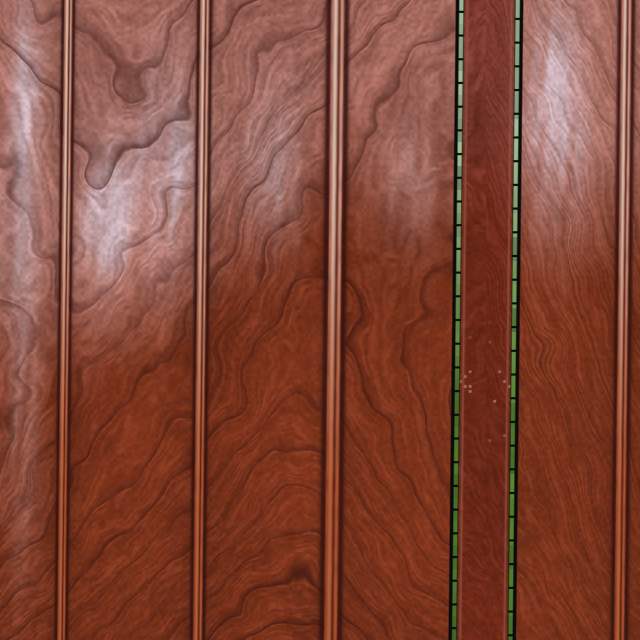
Reproduce this texture procedurally as a WebGL 2 fragment shader.

```glsl
#version 300 es
precision highp float;
// Polished reddish wood panelling with slim raised beads, two green inlays, ring grain and soft glare.

uniform vec2 u_resolution;
out vec4 outColor;

const vec3 SHADOW = vec3(0.20, 0.07, 0.06);
const vec3 WOOD   = vec3(0.49, 0.20, 0.105);
const vec3 LIT    = vec3(0.60, 0.35, 0.29);
const vec3 PALE   = vec3(0.70, 0.49, 0.46);
const vec3 GLARE  = vec3(0.78, 0.68, 0.71);
const vec3 GREEN_LOW  = vec3(0.30, 0.47, 0.17);
const vec3 GREEN_HIGH = vec3(0.58, 0.68, 0.55);
const vec3 GAP    = vec3(0.05, 0.04, 0.04);

const float LEAN = 0.0115;         // sideways drift of the joints from top to bottom
const float RINGS = 15.0;          // growth rings per canvas height
const float INLAY_HALF = 0.0034;
const float JOINTS = 27.0;         // cross cuts along an inlay
const float BEADS[4] = float[4](0.107, 0.320, 0.528, 0.979);
const float BEAD_HALF[4] = float[4](0.0075, 0.0085, 0.0125, 0.0095);
const float INLAYS[2] = float[2](0.721, 0.809);
// Reflections: centre, then radii
const vec4 SHINE[7] = vec4[7](
  vec4(0.03, 0.42, 0.035, 0.30), vec4(0.04, 0.85, 0.025, 0.18),
  vec4(0.17, 0.66, 0.050, 0.13), vec4(0.27, 0.73, 0.050, 0.17),
  vec4(0.43, 0.72, 0.045, 0.13), vec4(0.87, 0.83, 0.050, 0.22),
  vec4(0.64, 0.72, 0.070, 0.10));

float hash(vec2 p) {
  return fract(sin(dot(p, vec2(127.1, 311.7))) * 43758.5453);
}

float noise(vec2 p) {
  vec2 i = floor(p), f = fract(p);
  f = f * f * (3.0 - 2.0 * f);
  return mix(mix(hash(i), hash(i + vec2(1, 0)), f.x),
             mix(hash(i + vec2(0, 1)), hash(i + vec2(1, 1)), f.x), f.y);
}

float fbm(vec2 p) {
  float sum = 0.0, amp = 0.5;
  for (int i = 0; i < 4; i++) {
    sum += amp * noise(p);
    p = p * 2.03 + 17.3;
    amp *= 0.5;
  }
  return sum;
}

float softAbs(float x) { return sqrt(x * x + 0.003); }

// Height across the growth rings: arches low down, a valley at the top, steep on the right
float grainField(vec2 p) {
  float arch = -1.15 * softAbs(p.x - 0.45);
  float valley = 0.85 * softAbs(p.x - 0.21);
  float left = p.y - mix(arch, valley, smoothstep(0.15, 1.05, p.y));
  float right = 0.6 * p.y + 1.5 * p.x;
  float warp = 0.15 * (fbm(p * vec2(6.0, 5.0)) - 0.5) + 0.02 * (noise(p * 26.0) - 0.5);
  return mix(left, right, step(0.76, p.x)) + warp;
}

// Thin dark line with a fading shade on one side, uneven from ring to ring
float ringDark(float h) {
  float phase = h * RINGS;
  float f = fract(phase), strength = hash(vec2(floor(phase), 4.0));
  float line = smoothstep(0.0, 0.06, f) * exp(-9.0 * f) * 1.5;
  float shade = 0.22 * smoothstep(0.4, 1.0, f) * (1.0 - smoothstep(0.97, 1.0, f));
  return (line + shade) * (0.4 + 0.6 * strength);
}

vec3 woodTone(float light) {
  vec3 c = mix(WOOD, LIT, clamp(light, 0.0, 1.0));
  c = mix(c, PALE, clamp(light - 1.0, 0.0, 1.0));
  return mix(c, GLARE, clamp(light - 2.0, 0.0, 1.0));
}

void main() {
  vec2 uv = gl_FragCoord.xy / u_resolution;
  float px = 1.0 / u_resolution.x;
  float s = uv.x + LEAN * (1.0 - uv.y);
  float strip = step(INLAYS[0], s) * step(s, INLAYS[1]);
  float rightSide = step(INLAYS[0], s);

  // Light: bright upper part plus streaky reflections
  float edge = 0.47 + 0.28 * smoothstep(0.1, 0.65, uv.x) - 0.12 * smoothstep(0.72, 0.85, uv.x);
  float light = 1.45 * smoothstep(edge - 0.12, edge + 0.17, uv.y + 0.08 * (fbm(uv * 7.0) - 0.5));
  float streak = noise(vec2(uv.x * 85.0 - uv.y * 9.0, uv.y * 9.0));
  for (int i = 0; i < 7; i++) {
    vec2 d = (uv - SHINE[i].xy) / SHINE[i].zw;
    light += 1.5 * exp(-dot(d, d)) * (0.55 + 0.75 * streak);
  }
  light *= 1.0 - 0.6 * strip;

  // Grain and fine pores
  float h = grainField(uv);
  float fibre = noise(vec2(uv.x * 75.0, h * 210.0)) - 0.5;
  float pores = noise(uv * vec2(240.0, 210.0)) - 0.5;
  vec3 color = woodTone(light + 0.35 * fibre);
  color *= 1.0 + 0.17 * fibre + 0.16 * pores + 0.25 * (fbm(uv * vec2(9.0, 6.0)) - 0.47);
  float ring = ringDark(h) * mix(1.0, 0.5, rightSide) * (1.0 - 0.85 * strip);
  color = mix(color, SHADOW, clamp(ring * 0.75, 0.0, 0.8));
  color *= mix(vec3(1), vec3(0.88, 0.78, 0.85), strip);

  // Sparse pale nicks on the narrow strip
  vec2 cell = uv * 130.0;
  float nick = step(0.94, hash(floor(cell))) * (1.0 - smoothstep(0.2, 0.45, length(fract(cell) - 0.5)));
  color = mix(color, PALE, 0.75 * nick * strip * exp(-pow((uv.y - 0.38) / 0.09, 2.0)));

  // Raised beads with dark grooves and a narrow highlight
  for (int i = 0; i < 4; i++) {
    float w = BEAD_HALF[i], d = s - BEADS[i], t = d / w;
    color *= 1.0 - 0.32 * exp(-abs(d) / 0.012);
    color = mix(color, SHADOW, 0.85 * exp(-pow((abs(t) - 1.12) / 0.38, 2.0)));
    float upper = smoothstep(0.2, 0.75, uv.y);
    vec3 bead = mix(WOOD * 1.12, LIT * 1.02, upper) * (0.92 + 0.25 * noise(vec2(t * 3.0, uv.y * 45.0)));
    vec3 glint = mix(vec3(0.69, 0.39, 0.25), vec3(0.84, 0.76, 0.70), upper);
    bead = mix(bead, glint, 0.9 * exp(-pow((t + 0.25) / 0.28, 2.0)));
    bead = mix(bead, glint, 0.5 * exp(-pow((t - 0.55) / 0.16, 2.0)));
    bead = mix(bead, SHADOW, 0.55 * exp(-pow((t - 0.2) / 0.14, 2.0)));
    color = mix(color, bead, 1.0 - smoothstep(w * 0.8 - px, w * 0.8 + px, abs(d)));
  }

  // Green inlays in black gaps, cut by small joints
  for (int i = 0; i < 2; i++) {
    float d = s - INLAYS[i], side = i == 0 ? -1.0 : 1.0;
    color = mix(color, LIT, 0.6 * exp(-pow((d + side * 0.0095) / 0.002, 2.0)));
    color = mix(color, GAP, 1.0 - smoothstep(0.0065 - px, 0.0065 + px, abs(d - side * 0.0022)));
    float cut = abs(fract(uv.y * JOINTS + 0.3 * float(i)) - 0.5) / JOINTS;
    vec3 green = mix(GREEN_LOW, GREEN_HIGH, smoothstep(0.3, 0.9, uv.y));
    green *= 0.85 + 0.3 * hash(vec2(floor(uv.y * JOINTS), float(i)));
    green = mix(GAP, green, smoothstep(0.0005, 0.0005 + 1.5 * px, cut));
    color = mix(color, green, 1.0 - smoothstep(INLAY_HALF - px, INLAY_HALF + px, abs(d)));
  }

  outColor = vec4(clamp(color, 0.0, 1.0), 1.0);
}
```
